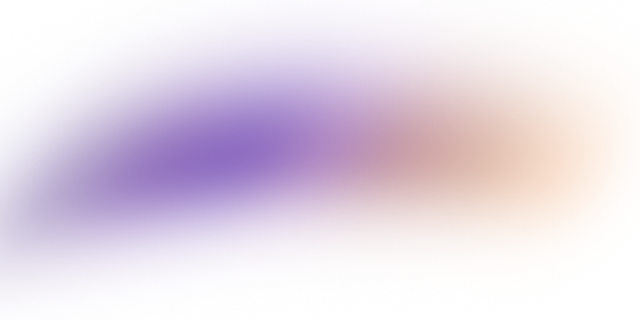
A WebGL 2 fragment shader for this background:

```glsl
#version 300 es
precision highp float;

#define ARCH_TOP vec2(0.52, 0.53)
#define ARCH_BEND 0.6
#define SPREAD_ABOVE 0.182
#define SPREAD_BELOW 0.148
#define HUE_SLANT 0.25
#define GRAIN 0.006

uniform vec2 u_resolution;
out vec4 fragColor;

// Colours along the band, evenly spaced, one step beyond each side
const int STOPS = 11;
const vec3 bandColors[STOPS] = vec3[STOPS](
  vec3(0.99, 0.99, 0.995),
  vec3(0.915, 0.905, 0.945),
  vec3(0.715, 0.655, 0.81),
  vec3(0.59, 0.47, 0.755),
  vec3(0.565, 0.435, 0.76),
  vec3(0.69, 0.54, 0.76),
  vec3(0.785, 0.625, 0.665),
  vec3(0.875, 0.74, 0.69),
  vec3(0.97, 0.875, 0.81),
  vec3(1.0, 0.985, 0.975),
  vec3(1.0)
);

float hash(vec2 p) {
  return fract(sin(dot(p, vec2(127.1, 311.7))) * 43758.5453);
}

vec3 stopAt(int i) {
  return bandColors[clamp(i, 0, STOPS - 1)];
}

// Catmull-Rom curve through the colour stops
vec3 bandColor(float x) {
  float position = clamp(x * float(STOPS - 3) + 1.0, 0.0, float(STOPS - 1));
  int i = int(floor(position));
  float t = fract(position);
  vec3 a = stopAt(i - 1), b = stopAt(i), c = stopAt(i + 1), d = stopAt(i + 2);
  return b + 0.5 * t * (c - a + t * (2.0 * a - 5.0 * b + 4.0 * c - d
    + t * (3.0 * (b - c) + d - a)));
}

// Soft falloff on both sides of an arched centre line
float bandDensity(vec2 uv) {
  float offset = uv.x - ARCH_TOP.x;
  float height = uv.y - (ARCH_TOP.y - ARCH_BEND * offset * offset);
  float spread = height > 0.0 ? SPREAD_ABOVE : SPREAD_BELOW;
  float ratio = height / spread;
  return exp(-0.5 * ratio * ratio);
}

void main() {
  vec2 uv = gl_FragCoord.xy / u_resolution;

  // Hues lean to the right toward the top
  float hueX = uv.x - HUE_SLANT * (uv.y - 0.5);
  vec3 color = mix(vec3(1.0), bandColor(hueX), bandDensity(uv));

  // Faint grain against banding
  color += GRAIN * (hash(floor(uv * vec2(512.0, 256.0))) - 0.5);
  fragColor = vec4(clamp(color, 0.0, 1.0), 1.0);
}
```
